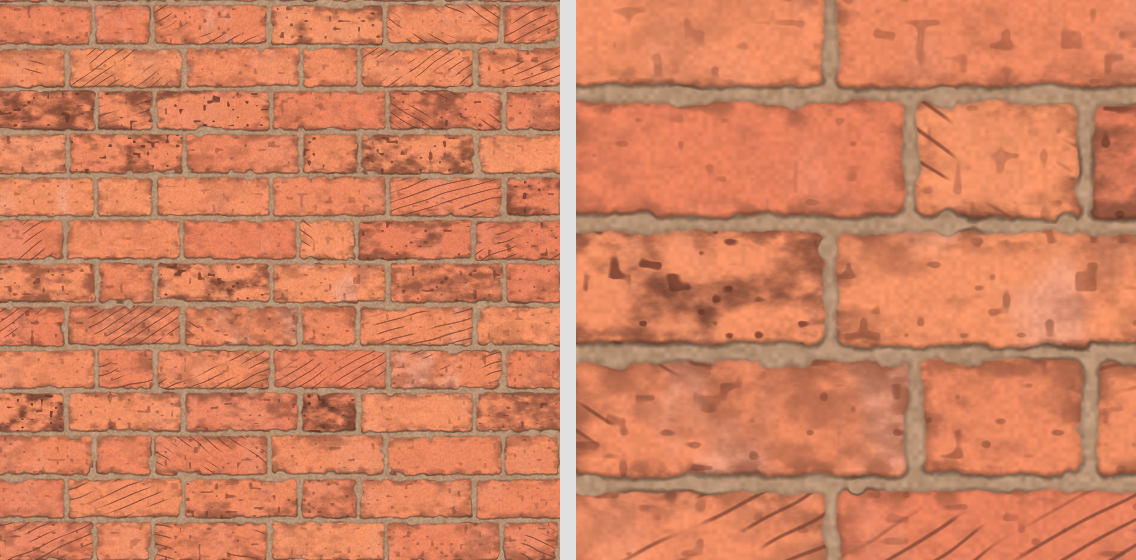
Left: the whole. Right: its middle third, enlarged.
Reproduce this texture procedurally as a WebGL 1 fragment shader.

```glsl
precision highp float;
// Weathered orange brick wall: 13 courses, each repeating one header and three stretchers.

uniform vec2 u_resolution;

float hash(vec2 p) {
  vec3 q = fract(p.xyx * vec3(0.1031, 0.1030, 0.0973));
  q += dot(q, q.yzx + 33.33);
  return fract((q.x + q.y) * q.z);
}

float noise(vec2 p) {
  vec2 i = floor(p), f = fract(p);
  f = f * f * (3.0 - 2.0 * f);
  return mix(mix(hash(i), hash(i + vec2(1.0, 0.0)), f.x),
             mix(hash(i + vec2(0.0, 1.0)), hash(i + 1.0), f.x), f.y);
}

float fbm(vec2 p) {
  float sum = 0.0, amp = 0.533;
  for (int i = 0; i < 4; i++) {
    sum += amp * noise(p);
    p = mat2(1.6, 1.2, -1.2, 1.6) * p + 7.3;
    amp *= 0.5;
  }
  return sum;
}

float roundedBox(vec2 p, vec2 halfSize, float radius) {
  vec2 q = abs(p) - halfSize + radius;
  return length(max(q, 0.0)) + min(max(q.x, q.y), 0.0) - radius;
}

// Drag marks: thin broken slanted lines within one brick.
float scratches(vec2 p, vec2 id) {
  float slope = mix(0.25, 0.75, hash(id + 3.7));
  if (hash(id + 8.1) < 0.3) slope = -slope;
  float across = (p.y - slope * p.x) * 4.5 + 0.5 * noise(p * 2.0 + id * 5.0);
  float line = abs(fract(across) - 0.5);
  float broken = smoothstep(0.48, 0.68, noise(p * vec2(1.7, 2.5) + id * 9.0));
  return (1.0 - smoothstep(0.02, 0.12, line)) * broken;
}

vec3 brickColor(vec2 p, vec2 local, vec2 id, float dist) {
  vec2 seed = id * 13.7;
  float tint = hash(id + 0.5), wear = hash(id + 21.3);
  wear *= wear;
  float cloud = fbm(p * vec2(1.3, 2.0) + seed);

  // Fired clay, from red to pale orange, with pinkish patches.
  vec3 color = mix(vec3(0.92, 0.51, 0.37), vec3(0.97, 0.59, 0.41), tint);
  color *= 0.93 + 0.14 * cloud;
  float pale = smoothstep(0.5, 0.72, fbm(p * vec2(1.5, 0.8) + seed + 40.0));
  color = mix(color, vec3(0.94, 0.65, 0.54), pale * (0.2 + 0.5 * step(0.8, hash(id + 5.9))));
  color *= 0.95 + 0.1 * noise(p * 27.0);

  // Soot stains, stronger on worn bricks and near their edges.
  float rim = smoothstep(-0.2, 0.0, dist);
  float grit = fbm(p * vec2(5.0, 8.0) + seed);
  float soot = smoothstep(0.42, 0.75, 0.6 * cloud + 0.4 * grit + 0.08 * rim);
  color = mix(color, vec3(0.50, 0.29, 0.22), soot * (0.25 + 0.9 * wear));
  color = mix(color, vec3(0.60, 0.35, 0.25), rim * smoothstep(0.4, 0.7, grit) * 0.6);

  // Pits and drag marks.
  float pits = smoothstep(0.79, 0.93, noise(p * vec2(9.0, 11.0) + seed));
  color = mix(color, vec3(0.40, 0.21, 0.16), pits * (0.25 + 0.6 * wear));
  float marked = step(0.64, hash(id + 11.9));
  color = mix(color, vec3(0.45, 0.25, 0.19), 0.7 * marked * scratches(local, id));
  return color;
}

void main() {
  vec2 p = 13.0 * gl_FragCoord.xy / u_resolution;
  float pixel = 13.0 / min(u_resolution.x, u_resolution.y);

  // Seven header widths per repeat; alternate courses shift by half a repeat.
  float row = floor(p.y + 0.07);
  float along = (p.x - 2.217 + 0.08 * (hash(vec2(row, 4.0)) - 0.5)) / 1.353;
  along += 14.0 + 3.5 * mod(row, 2.0);
  float within = mod(along, 7.0);
  float slot = floor((within + 1.0) * 0.5);
  float width = slot < 0.5 || within < 1.0 ? 1.0 : 2.0;
  float left = width < 1.5 ? 0.0 : 2.0 * slot - 1.0;
  vec2 id = vec2(floor(along / 7.0) * 4.0 + slot, row);

  // Brick outline with uneven sizes, ragged edges and chips.
  vec2 local = vec2((within - left - 0.5 * width) * 1.353, fract(p.y + 0.07) - 0.5);
  vec2 jitter = vec2(hash(id + 1.3), hash(id + 2.9)) - 0.5;
  vec2 halfSize = vec2(0.6765 * width, 0.5) - 0.057 - 0.018 * abs(jitter.yx);
  vec2 placed = local + 0.03 * jitter;
  placed.y += 0.025 * (hash(id + 6.1) - 0.5) * placed.x;
  float dist = roundedBox(placed, halfSize, 0.07);
  dist += 0.09 * (fbm(p * 5.0) - 0.5);
  dist += 0.06 * smoothstep(0.7, 0.95, noise(p * 4.3 + 17.0));

  // Sandy mortar, shaded beneath and beside each brick.
  float sand = 0.5 * fbm(p * 6.0 + 60.0) + 0.5 * noise(p * 24.0);
  vec3 mortar = mix(vec3(0.62, 0.48, 0.37), vec3(0.82, 0.66, 0.54), sand);
  float below = smoothstep(0.1, -0.1, placed.y + halfSize.y - 0.08);
  float shade = 1.0 - smoothstep(0.0, 0.045, dist);
  mortar *= 1.0 - shade * (0.13 + 0.22 * below);
  float gap = smoothstep(0.72, 0.9, noise(p * 2.3 + 31.0));
  mortar = mix(mortar, vec3(0.33, 0.22, 0.17), 0.6 * gap * shade);

  // Brick face with a slightly darkened lower lip.
  vec3 brick = brickColor(p, local, id, dist);
  brick *= 1.0 - 0.2 * smoothstep(-0.045, 0.0, dist) * (0.4 + below);
  float edge = max(pixel, 0.012);
  gl_FragColor = vec4(mix(brick, mortar, smoothstep(-edge, edge, dist)), 1.0);
}
```
